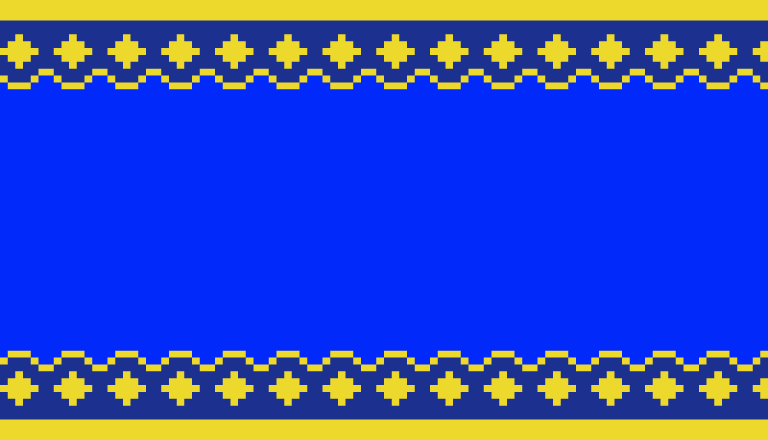
This background is drawn by a WebGL 1 fragment shader. Its source:

```glsl
precision highp float;

uniform vec2 u_resolution;

const vec2 GRID = vec2(100.0, 64.0);  // stitches across and up
const float REPEAT = 7.0;             // stitches per motif
const float MOTIF_COLUMN = 2.0;       // column of the first star centre
const float STAR_ROW = 7.0;           // rows counted inward from the border
const float WAVE_ROW = 12.0;
const float TRIM_ROWS = 3.0;
const int SAMPLES = 4;

const vec3 YELLOW = vec3(0.93, 0.85, 0.17);
const vec3 NAVY = vec3(0.11, 0.19, 0.56);
const vec3 BLUE = vec3(0.0, 0.16, 0.98);

// Whole-stitch distance to the nearest motif centre column
float columnDistance(float column, float centre, float period) {
  float offset = mod(column - centre + 0.5, period) - 0.5;
  return min(offset, period - offset);
}

// Stepped diamond made of whole stitches
float star(float dx, float dy, float radius) {
  return step(dx + abs(dy), radius + 0.5);
}

// Row of the zigzag: flat in the trough, then climbing toward the border
float waveRow(float dx, float trough) {
  return trough - max(dx - 1.0, 0.0);
}

// Colour of one stitch; both borders share the same mirrored rows
vec3 stitchColor(vec2 uv) {
  float column = floor(uv.x * GRID.x);
  float row = floor(min(uv.y, 1.0 - uv.y) * GRID.y);
  float dx = columnDistance(column, MOTIF_COLUMN, REPEAT);
  float wave = waveRow(dx, WAVE_ROW);

  vec3 color = mix(NAVY, BLUE, step(wave + 0.5, row));
  float thread = step(abs(row - wave), 0.5);
  float trim = step(row, TRIM_ROWS - 0.5);
  float motif = star(dx, row - STAR_ROW, 2.0);
  return mix(color, YELLOW, max(max(thread, trim), motif));
}

void main() {
  // Average a small sample grid to smooth the stitch edges
  vec3 sum = vec3(0.0);
  for (int j = 0; j < SAMPLES; j++) {
    for (int i = 0; i < SAMPLES; i++) {
      vec2 jitter = (vec2(float(i), float(j)) + 0.5) / float(SAMPLES) - 0.5;
      sum += stitchColor((gl_FragCoord.xy + jitter) / u_resolution);
    }
  }
  gl_FragColor = vec4(sum / float(SAMPLES * SAMPLES), 1.0);
}
```
